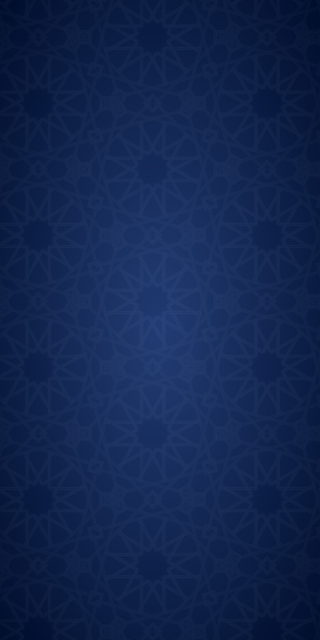
This background is drawn by a Shadertoy shader. Its source:

```glsl
// A deep blue elliptical glow under a faint lattice of twelve-petal rosettes.
// Stars sit on a hexagonal grid; each cell is built from twelve rotated copies
// of double-line bands, with small squares filling the gaps between stars.

const float PI = 3.14159265;

// Offset from the nearest star centre; neighbouring stars are one unit apart.
vec2 nearestStar(vec2 p) {
    vec2 period = vec2(sqrt(3.0), 1.0);
    vec2 a = p - period * round(p / period);
    vec2 q = p - 0.5 * period;
    vec2 b = q - period * round(q / period);
    return dot(a, a) < dot(b, b) ? a : b;
}

// Coverage of two thin parallel strokes around the zero line of d.
float band(float d, float pixel) {
    float stroke = abs(abs(d) - 0.0065);
    return 1.0 - smoothstep(0.001, 0.003 + pixel, stroke);
}

float squareDistance(vec2 p, float halfSide) {
    return max(abs(p.x), abs(p.y)) - halfSide;
}

mat2 rotation(float a) {
    return mat2(cos(a), -sin(a), sin(a), cos(a));
}

float rosette(vec2 p, float pixel) {
    float lines = 0.0;
    float radius = length(p);

    // Petal sides and the extended edges of the surrounding dodecagon
    for (int k = 0; k < 12; k++) {
        float angle = float(k) * PI / 6.0;
        vec2 petal = rotation(angle) * p;
        float span = smoothstep(0.084 - pixel, 0.084, petal.x)
                   * (1.0 - smoothstep(0.362, 0.362 + pixel, petal.x));
        lines = max(lines, span * band(abs(petal.y) - 0.084, pixel));

        vec2 edge = rotation(angle + PI / 12.0) * p;
        lines = max(lines, 0.8 * band(edge.x - 0.370, pixel));
    }

    // Fold into one sixth of the cell, facing a neighbouring star
    float turn = PI / 3.0;
    float a = atan(p.y, p.x) - PI / 6.0;
    a -= turn * round(a / turn);
    vec2 sector = radius * vec2(cos(a), abs(sin(a)));

    // Diamond midway between stars, tilted square near each cell corner
    vec2 diamond = rotation(PI / 4.0) * (sector - vec2(0.5, 0.0));
    vec2 corner = rotation(PI / 6.0) * sector - vec2(0.517, 0.0);
    lines = max(lines, band(squareDistance(diamond, 0.040), pixel));
    lines = max(lines, band(squareDistance(corner, 0.042), pixel));
    return lines;
}

void mainImage(out vec4 fragColor, in vec2 fragCoord) {
    vec2 uv = fragCoord / iResolution.xy;

    // Background glow, fading to navy corners
    float fade = length(2.0 * uv - vec2(1.0, 0.98)) / sqrt(2.0);
    vec3 color = mix(vec3(0.135, 0.238, 0.455), vec3(0.0, 0.052, 0.172), min(fade, 1.0));

    // Lattice anchored on the star nearest the middle
    float spacing = 0.4128 * iResolution.x;
    vec2 star = nearestStar((fragCoord - vec2(0.477, 0.529) * iResolution.xy) / spacing);
    float lines = rosette(star, 1.0 / spacing);

    // Shaded star cores and pale tracery
    color -= 0.010 * (1.0 - smoothstep(0.08, 0.15, length(star)));
    color += lines * vec3(0.026, 0.027, 0.024);
    fragColor = vec4(max(color, 0.0), 1.0);
}
```
